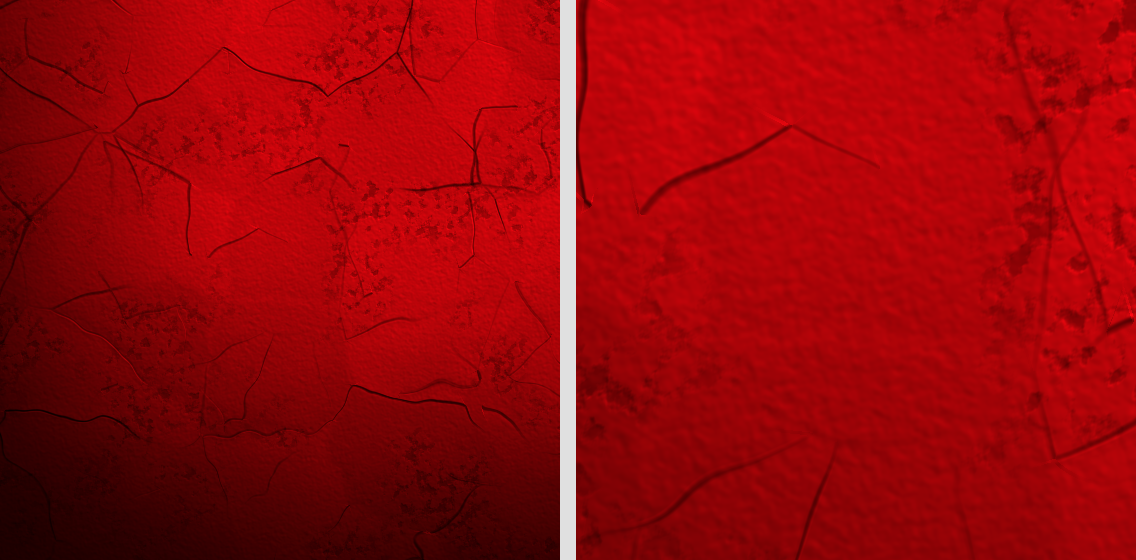
Left, the full canvas; right, a detail of the centre.
A Shadertoy shader for this texture:

```glsl
// Cracked red plaster under a soft light from the upper right.
// Warped Voronoi borders form the cracks; their lips, fine grain and scuffs
// make a height field that is embossed and tinted by a broad vignette.

const vec2  LIGHT_CENTER = vec2(0.66, 0.78);
const vec2  LIGHT_DIR    = vec2(0.55, 0.835);
const float BRIGHT_RED   = 0.765;
const float DARK_RED     = 0.12;
const float EMBOSS_STEP  = 0.0022;
const float GRAIN_GAIN   = 0.17;
const float LIP_GAIN     = 0.62;
const float CRACK_DARK   = 0.5;
const float CRACK_WIDTH  = 0.0034;
const float SCUFF_DARK   = 0.24;
const float PLATE_TONE   = 0.1;
const float MOTTLE       = 0.14;
const float LARGE_CELLS  = 4.6;
const float SMALL_CELLS  = 7.5;
const float LARGE_RARITY = 0.05;
const float SMALL_RARITY = 0.38;
const mat2  TURN         = mat2(0.8, 0.6, -0.6, 0.8);

vec2 hash2(vec2 p) {
    vec3 q = fract(p.xyx * vec3(0.1031, 0.1030, 0.0973));
    q += dot(q, q.yzx + 33.33);
    return fract((q.xx + q.yz) * q.zy);
}

float noise(vec2 p) {
    vec2 i = floor(p), f = fract(p);
    f = f * f * (3.0 - 2.0 * f);
    float low  = mix(hash2(i).x, hash2(i + vec2(1, 0)).x, f.x);
    float high = mix(hash2(i + vec2(0, 1)).x, hash2(i + vec2(1, 1)).x, f.x);
    return mix(low, high, f.y);
}

float fbm(vec2 p) {
    float sum = 0.0, amp = 0.533;
    for (int i = 0; i < 4; i++) {
        sum += amp * noise(p);
        p = TURN * p * 2.03 + 7.1;
        amp *= 0.5;
    }
    return sum;
}

// Bends straight borders; the lower wall is more jagged.
vec2 warp(vec2 p) {
    vec2 bend = vec2(fbm(p * 3.0 + 11.0), fbm(p * 3.0 + 47.0)) - 0.5;
    vec2 jag = vec2(noise(p * 27.0 + 5.0), noise(p * 27.0 + 83.0)) - 0.5;
    return p + 0.13 * bend + mix(0.026, 0.005, smoothstep(0.1, 0.6, p.y)) * jag;
}

// Returns border distance, border strength and a signed plate value.
vec3 cracks(vec2 p, float cells, float rarity) {
    vec2 q = warp(p) * cells + cells * 3.7;
    vec2 base = floor(q), f = q - base;
    vec2 nearCell = vec2(0), nearPoint = vec2(0);
    float best = 9.0;
    for (int y = -1; y <= 1; y++)
    for (int x = -1; x <= 1; x++) {
        vec2 cell = vec2(x, y);
        vec2 r = cell + hash2(base + cell) - f;
        if (dot(r, r) < best) {
            best = dot(r, r);
            nearCell = cell;
            nearPoint = r;
        }
    }
    float edge = 9.0;
    vec2 pairId = vec2(0);
    for (int y = -2; y <= 2; y++)
    for (int x = -2; x <= 2; x++) {
        vec2 cell = nearCell + vec2(x, y);
        vec2 r = cell + hash2(base + cell) - f;
        vec2 gap = r - nearPoint;
        if (dot(gap, gap) > 0.0001) {
            float d = dot(0.5 * (nearPoint + r), normalize(gap));
            if (d < edge) {
                edge = d;
                pairId = 2.0 * base + cell + nearCell;
            }
        }
    }
    float strength = smoothstep(rarity, rarity + 0.5, hash2(pairId + 19.0).x);
    strength *= smoothstep(0.15, 0.62, noise(p * 8.0 + cells));
    return vec3(edge / cells, strength, hash2(base + nearCell + 61.0).y * 2.0 - 1.0);
}

float lip(vec3 c) {
    return c.z * c.y * smoothstep(0.0, 0.003, c.x) * exp(-c.x / 0.007);
}

float crackLine(vec3 c, float width) {
    return c.y * (1.0 - smoothstep(0.1 * width, width, c.x));
}

// Loose patches of small scratches
float scuffs(vec2 p) {
    float patches = smoothstep(0.45, 0.7, fbm(p * 8.0 + 31.0));
    return patches * smoothstep(0.47, 0.74, fbm(TURN * p * vec2(105.0, 75.0)));
}

float grain(vec2 p) {
    return noise(TURN * p * 165.0) + 0.6 * noise(TURN * TURN * p * 270.0);
}

float height(vec2 p) {
    vec3 large = cracks(p, LARGE_CELLS, LARGE_RARITY);
    vec3 small = cracks(p, SMALL_CELLS, SMALL_RARITY);
    return LIP_GAIN * (lip(large) + lip(small)) + GRAIN_GAIN * grain(p) - 0.22 * scuffs(p);
}

// Broad pool of light, steeper to the left and below.
float wallLight(vec2 p) {
    vec2 d = p - LIGHT_CENTER;
    d *= vec2(d.x < 0.0 ? 0.9 : 0.3, d.y < 0.0 ? 0.95 : 0.35);
    return mix(BRIGHT_RED, DARK_RED, smoothstep(0.17, 0.94, length(d)));
}

void mainImage(out vec4 fragColor, in vec2 fragCoord) {
    vec2 p = fragCoord / iResolution.y;
    vec3 large = cracks(p, LARGE_CELLS, LARGE_RARITY);
    vec3 small = cracks(p, SMALL_CELLS, SMALL_RARITY);
    float relief = height(p) - height(p + EMBOSS_STEP * LIGHT_DIR);

    // Dark fissures, scuffs and a faint tone per plate
    float width = CRACK_WIDTH * mix(0.5, 1.4, noise(p * 15.0));
    float fissure = max(crackLine(large, width), 0.8 * crackLine(small, width));
    float tone = 1.0 + PLATE_TONE * large.z * smoothstep(0.0, 0.01, large.x) * exp(-large.x * 14.0);
    tone += MOTTLE * (fbm(p * 7.0 + 3.0) - 0.5);
    tone *= (1.0 - CRACK_DARK * fissure) * (1.0 - SCUFF_DARK * scuffs(p));

    float red = wallLight(p) * tone * max(1.0 + relief, 0.15) + 0.1 * relief;
    red = clamp(red, 0.0, 1.0);
    fragColor = vec4(red, red * red * 0.03, red * red * 0.07, 1.0);
}
```
